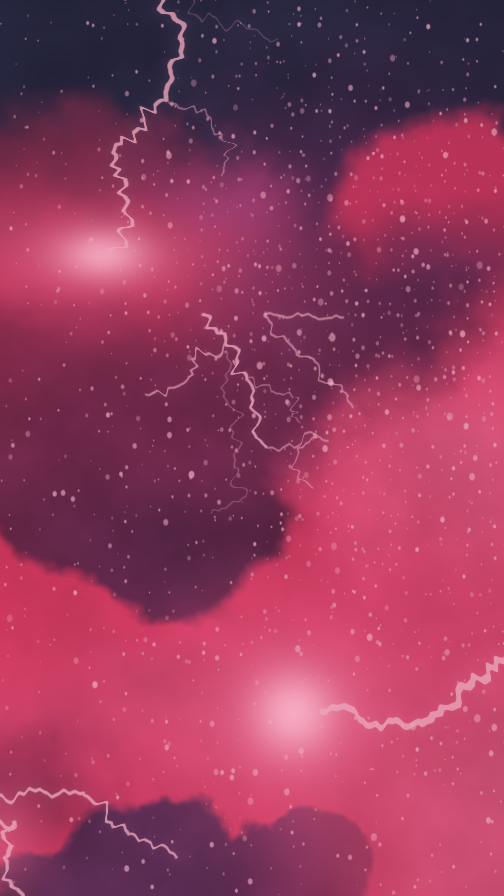
Reproduce this background procedurally as a Shadertoy shader.

```glsl
const vec3 NAVY = vec3(0.14, 0.14, 0.23);
const vec3 PLUM = vec3(0.30, 0.16, 0.31);
const vec3 MAROON = vec3(0.42, 0.15, 0.27);
const vec3 CRIMSON = vec3(0.80, 0.21, 0.36);
const vec3 ROSE = vec3(0.82, 0.34, 0.48);
const vec3 VIOLET = vec3(0.62, 0.25, 0.47);
const vec3 BLUSH = vec3(0.97, 0.68, 0.77);

float hash(vec2 p) {
    vec3 q = fract(p.xyx * 0.1031);
    q += dot(q, q.yzx + 33.33);
    return fract((q.x + q.y) * q.z);
}

float noise(vec2 p) {
    vec2 i = floor(p), f = fract(p);
    f = f * f * (3.0 - 2.0 * f);
    return mix(mix(hash(i), hash(i + vec2(1, 0)), f.x),
               mix(hash(i + vec2(0, 1)), hash(i + vec2(1, 1)), f.x), f.y);
}

float fbm(vec2 p) {
    float sum = 0.0, amp = 0.5;
    for (int i = 0; i < 5; i++) {
        sum += amp * noise(p);
        p = mat2(1.6, 1.2, -1.2, 1.6) * p + 5.7;
        amp *= 0.5;
    }
    return sum;
}

float glow(vec2 p, vec2 center, vec2 radius) {
    vec2 d = (p - center) / radius;
    return exp(-dot(d, d));
}

float puff(vec2 p, vec2 center, vec2 radius, float soft) {
    return smoothstep(-soft, soft, 1.0 - length((p - center) / radius));
}

// Jagged stroke from a to b, pinned at both ends
float stroke(vec2 p, vec2 a, vec2 b, float width, float px) {
    vec2 ab = b - a;
    float len = length(ab);
    vec2 dir = ab / len;
    float t = clamp(dot(p - a, dir) / len, 0.0, 1.0);
    vec2 s = vec2(t * len * 38.0, hash(a * 91.0) * 50.0);
    float jag = (noise(s) + 0.5 * noise(s * 2.3) - 0.75) * 0.045 * min(1.0, 5.0 * t * (1.0 - t));
    float d = length(p - a - ab * t - vec2(-dir.y, dir.x) * jag);
    return 1.0 - smoothstep(width - px, width + px, d) + 0.16 * exp(-d * 90.0) * width / 0.005;
}

float bolt(vec2 p, vec2 a, vec2 b, vec2 c, vec2 d, float width, float px) {
    return max(stroke(p, a, b, width, px),
           max(stroke(p, b, c, width * 0.9, px), stroke(p, c, d, width * 0.75, px)));
}

// Scattered specks, one candidate per grid cell
float specks(vec2 p, float cells, float density, float px) {
    vec2 id = floor(p * cells) + cells * 3.0;
    vec2 spot = 0.25 + 0.5 * vec2(hash(id + 3.1), hash(id + 17.7));
    float size = mix(0.0018, 0.0075, pow(hash(id + 41.3), 2.0)) * min(1.0, 20.0 / cells);
    vec2 d = (fract(p * cells) - spot) / cells * vec2(1.15, 0.9);
    float on = step(hash(id + 8.9), density) * (0.3 + 0.45 * hash(id + 63.0));
    return on * (1.0 - smoothstep(size - px, size + px, length(d)));
}

vec3 clouds(vec2 p) {
    float n = fbm(p * 7.0);
    vec2 w = p + 0.16 * (vec2(n, fbm(p * 7.0 + 19.0)) - 0.48);

    // Night sky and upper clouds
    vec3 col = mix(MAROON, NAVY, smoothstep(1.20, 1.58, w.y));
    col = mix(col, PLUM, 0.85 * glow(w, vec2(0.72, 1.32), vec2(0.36, 0.30)));
    col = mix(col, PLUM, 0.5 * glow(w, vec2(0.35, 0.68), vec2(0.30, 0.16)));
    col *= 0.82 + 0.36 * n;
    col = mix(col, CRIMSON, 0.35 * puff(w, vec2(0.18, 1.36), vec2(0.38, 0.19), 0.25));
    col = mix(col, CRIMSON, 0.85 * glow(w, vec2(0.13, 1.24), vec2(0.42, 0.15)));
    col = mix(col, VIOLET, 0.7 * glow(w, vec2(0.47, 1.38), vec2(0.11, 0.11)));
    float rightCloud = puff(w, vec2(0.94, 1.34), vec2(0.29, 0.21), 0.16);
    col = mix(col, CRIMSON * 0.97, 0.9 * rightCloud * smoothstep(1.18, 1.42, w.y));

    // Great bank: low ridge at left, diagonal slope at right
    float slope = smoothstep(0.42, 0.58, w.x);
    float ridge = 0.69 - 0.33 * w.x + 0.25 * slope + 1.15 * max(w.x - 0.5, 0.0);
    float soft = mix(0.022, 0.13, slope);
    float bank = smoothstep(-soft, soft, ridge - w.y);
    vec3 body = mix(CRIMSON, ROSE, 0.85 * glow(w, vec2(0.95, 0.86), vec2(0.34, 0.24)));
    body = mix(body, ROSE, 0.45 * glow(w, vec2(0.35, 0.37), vec2(0.50, 0.17)));
    body = mix(body, ROSE * 0.95, 0.85 * glow(w, vec2(1.0, 0.12), vec2(0.34, 0.40)));
    body = mix(body, MAROON, 0.65 * glow(w, vec2(0.03, 0.23), vec2(0.19, 0.10)));
    col = mix(col, body * (0.9 + 0.2 * n), bank);

    // Dark cumulus along the bottom
    vec3 lobes[6] = vec3[6](vec3(0.21, 0.08, 0.11), vec3(0.36, 0.08, 0.12), vec3(0.28, 0.02, 0.16),
                            vec3(0.50, 0.01, 0.11), vec3(0.63, 0.05, 0.09), vec3(0.08, -0.06, 0.14));
    float dark = 0.0;
    for (int i = 0; i < 6; i++)
        dark = max(dark, puff(w, lobes[i].xy, lobes[i].zz, 0.10));
    dark *= 1.0 - 0.75 * smoothstep(0.38, 0.85, p.x);
    return mix(col, PLUM * (0.8 + 0.4 * n), 0.92 * dark);
}

float lightning(vec2 p, float px) {
    // Tall bolt and its twigs
    float l = bolt(p, vec2(0.32, 1.79), vec2(0.36, 1.70), vec2(0.33, 1.58), vec2(0.225, 1.475), 0.0052, px);
    l = max(l, bolt(p, vec2(0.225, 1.475), vec2(0.245, 1.36), vec2(0.235, 1.32), vec2(0.22, 1.28), 0.0042, px));
    l = max(l, 0.6 * bolt(p, vec2(0.335, 1.575), vec2(0.44, 1.51), vec2(0.445, 1.47), vec2(0.44, 1.43), 0.002, px));
    l = max(l, 0.3 * bolt(p, vec2(0.375, 1.78), vec2(0.40, 1.735), vec2(0.48, 1.73), vec2(0.55, 1.70), 0.002, px));
    // Central web
    l = max(l, bolt(p, vec2(0.405, 1.153), vec2(0.447, 1.095), vec2(0.49, 1.025), vec2(0.528, 0.891), 0.0038, px));
    l = max(l, 0.8 * bolt(p, vec2(0.447, 1.095), vec2(0.382, 1.065), vec2(0.375, 1.03), vec2(0.29, 0.995), 0.003, px));
    l = max(l, 0.6 * bolt(p, vec2(0.49, 1.03), vec2(0.58, 0.99), vec2(0.59, 0.96), vec2(0.595, 0.94), 0.0018, px));
    l = max(l, 0.4 * bolt(p, vec2(0.45, 1.08), vec2(0.465, 0.85), vec2(0.49, 0.80), vec2(0.42, 0.76), 0.0018, px));
    l = max(l, 0.7 * bolt(p, vec2(0.528, 0.891), vec2(0.65, 0.903), vec2(0.59, 0.89), vec2(0.62, 0.81), 0.0022, px));
    l = max(l, 0.75 * bolt(p, vec2(0.68, 1.148), vec2(0.525, 1.153), vec2(0.625, 1.06), vec2(0.70, 0.97), 0.0025, px));
    // Low bolts at right and left
    l = max(l, bolt(p, vec2(1.01, 0.475), vec2(0.915, 0.417), vec2(0.838, 0.343), vec2(0.64, 0.366), 0.0085, px));
    l = max(l, bolt(p, vec2(-0.01, 0.20), vec2(0.165, 0.204), vec2(0.255, 0.123), vec2(0.35, 0.077), 0.0035, px));
    return max(l, bolt(p, vec2(-0.01, 0.145), vec2(0.028, 0.145), vec2(0.01, 0.076), vec2(0.06, -0.01), 0.005, px));
}

void mainImage(out vec4 fragColor, in vec2 fragCoord) {
    vec2 p = fragCoord / iResolution.xy * vec2(1.0, 16.0 / 9.0);
    float px = 1.0 / iResolution.x;
    vec3 col = clouds(p);

    // Light sources
    col = mix(col, ROSE, 0.75 * glow(p, vec2(0.18, 1.27), vec2(0.24, 0.10)));
    col = mix(col, BLUSH, 0.85 * glow(p, vec2(0.204, 1.272), vec2(0.09, 0.05)));
    col = mix(col, ROSE * 1.06, 0.75 * glow(p, vec2(0.58, 0.35), vec2(0.21, 0.19)));
    col = mix(col, BLUSH, 0.95 * glow(p, vec2(0.583, 0.363), vec2(0.085, 0.085)));
    col = mix(col, ROSE, 0.6 * glow(p, vec2(0.0, 0.11), vec2(0.09, 0.10)));

    col = mix(col, BLUSH * 0.95, min(0.75 * lightning(p, px), 0.8));

    // Specks, densest from the upper right to the center
    float density = 0.14 + 0.42 * glow(p, vec2(0.72, 1.15), vec2(0.42, 0.55));
    for (int i = 0; i < 4; i++)
        col = mix(col, BLUSH * 0.95, specks(p + float(i) * 0.37, 13.0 + 9.0 * float(i), density, px));
    fragColor = vec4(col, 1.0);
}
```
